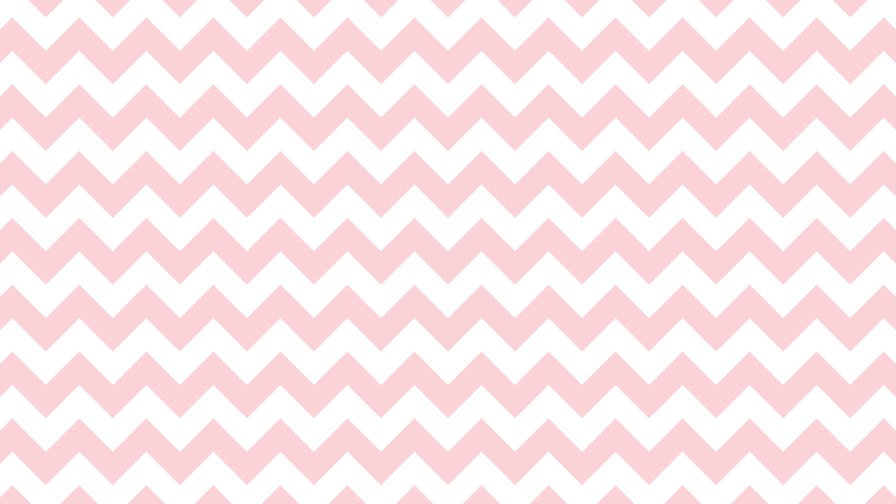
Reproduce this pattern procedurally as a WebGL 1 fragment shader.

```glsl
precision highp float;

// Pale pink chevron stripes on white, with pink and white of equal width.
// A triangle wave shifts the height of each point, then the shifted height
// is repeated into bands whose edges are smoothed over about one pixel.

uniform vec2 u_resolution;

// All lengths are fractions of the canvas height.
const float ZIGZAG_PERIOD = 0.1330;
const float STRIPE_PERIOD = 0.1326;
const float ZIGZAG_RISE = 0.0664;
const float STRIPE_THICKNESS = 0.0664;
const float VALLEY_HEIGHT = -0.0318;

const vec3 WHITE = vec3(1.0);
const vec3 PINK = vec3(0.99, 0.824, 0.851);

// Triangle wave: 0 at x = 0, 1 half a period away.
float triangleWave(float x, float period) {
    return 1.0 - abs(2.0 * fract(x / period) - 1.0);
}

// Signed offset from the nearest multiple of the period.
float repeatCentered(float x, float period) {
    return (fract(x / period + 0.5) - 0.5) * period;
}

// Signed distance to the nearest chevron stripe, negative inside.
float chevronDistance(vec2 p) {
    float centerLine = VALLEY_HEIGHT + ZIGZAG_RISE * triangleWave(p.x, ZIGZAG_PERIOD);
    float offset = repeatCentered(p.y - centerLine, STRIPE_PERIOD);
    float slope = 2.0 * ZIGZAG_RISE / ZIGZAG_PERIOD;
    return (abs(offset) - 0.5 * STRIPE_THICKNESS) / sqrt(1.0 + slope * slope);
}

// Coverage of a shape from its signed distance.
float coverage(float distanceToEdge, float halfBlur) {
    return 1.0 - smoothstep(-halfBlur, halfBlur, distanceToEdge);
}

void main() {
    // Centered coordinates; a valley lies on the vertical axis.
    vec2 p = (gl_FragCoord.xy - 0.5 * u_resolution) / u_resolution.y;
    float pixel = 1.0 / u_resolution.y;

    float stripe = coverage(chevronDistance(p), 0.75 * pixel);
    gl_FragColor = vec4(mix(WHITE, PINK, stripe), 1.0);
}
```
